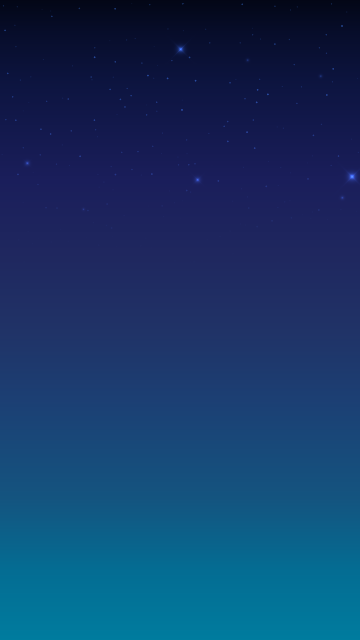
This background is drawn by a Shadertoy shader. Its source:

```glsl
// A clear night sky that fades from near black through indigo to teal.
// Colour stops are blended by height; hashed grid cells scatter faint stars,
// and a few larger stars add a soft halo with diagonal rays.

#define STAR_COLUMNS 20.0
#define STAR_DENSITY 0.42
#define STAR_RADIUS 0.0022
#define STAR_BRIGHTNESS 0.55
#define STAR_FADE_START 0.10
#define STAR_FADE_END 0.43
#define STAR_TINT vec3(0.20, 0.40, 0.72)
#define GLOW_TINT vec3(0.17, 0.30, 0.62)
#define RAY_STRENGTH 0.40

const int STOP_COUNT = 10;
const int GLOW_COUNT = 8;

// Each stop: red, green, blue, depth below the top edge.
const vec4 SKY_STOPS[STOP_COUNT] = vec4[STOP_COUNT](
    vec4(0.010, 0.025, 0.085, 0.00),
    vec4(0.028, 0.050, 0.165, 0.05),
    vec4(0.050, 0.080, 0.250, 0.13),
    vec4(0.102, 0.117, 0.355, 0.28),
    vec4(0.122, 0.155, 0.372, 0.40),
    vec4(0.125, 0.200, 0.405, 0.52),
    vec4(0.108, 0.250, 0.455, 0.63),
    vec4(0.078, 0.330, 0.500, 0.78),
    vec4(0.015, 0.425, 0.575, 0.89),
    vec4(0.000, 0.485, 0.620, 1.00));

// Each large star: horizontal place, depth below the top edge, size.
const vec3 GLOW_STARS[GLOW_COUNT] = vec3[GLOW_COUNT](
    vec3(0.502, 0.077, 1.00), vec3(0.688, 0.094, 0.45),
    vec3(0.891, 0.119, 0.45), vec3(0.076, 0.255, 0.65),
    vec3(0.549, 0.281, 0.75), vec3(0.978, 0.276, 1.10),
    vec3(0.951, 0.309, 0.50), vec3(0.232, 0.327, 0.35));

float hash(vec2 p) {
    vec3 q = fract(vec3(p.xyx) * 0.1031);
    q += dot(q, q.yzx + 33.33);
    return fract((q.x + q.y) * q.z);
}

vec3 skyColor(float depth) {
    vec3 color = SKY_STOPS[0].rgb;
    for (int i = 1; i < STOP_COUNT; i++) {
        float low = SKY_STOPS[i - 1].w;
        float blend = clamp((depth - low) / (SKY_STOPS[i].w - low), 0.0, 1.0);
        color = mix(color, SKY_STOPS[i].rgb, blend);
    }
    return color;
}

// One possible star per cell, kept away from the cell border.
float scatteredStars(vec2 p, float pixel) {
    vec2 cell = floor(p * STAR_COLUMNS);
    vec2 place = vec2(hash(cell + 17.3), hash(cell + 51.7));
    vec2 center = (cell + 0.1 + 0.8 * place) / STAR_COLUMNS;
    float present = step(hash(cell + 5.9), STAR_DENSITY);
    float power = hash(cell + 83.1);
    float radius = STAR_RADIUS * mix(0.5, 1.1, power);
    float disk = 1.0 - smoothstep(radius - pixel * 0.5, radius + pixel * 0.5,
                                  length(p - center));
    return present * disk * mix(0.2, 1.0, power * power);
}

// Core, halo and diagonal rays of a large star.
float glowStar(vec2 offset, float size) {
    vec2 d = offset / (0.011 * size);
    float r2 = dot(d, d);
    float core = 0.55 * exp(-r2 * 5.0) + 0.40 * exp(-r2 * 0.9);
    vec2 diagonal = abs(vec2(d.x + d.y, d.x - d.y)) * 0.7071;
    float rays = exp(-diagonal.x * 6.0 - diagonal.y * 0.9)
               + exp(-diagonal.y * 6.0 - diagonal.x * 0.9);
    return size * (core + RAY_STRENGTH * rays * smoothstep(0.4, 1.0, size));
}

void mainImage(out vec4 fragColor, in vec2 fragCoord) {
    vec2 uv = fragCoord / iResolution.xy;
    float depth = 1.0 - uv.y;
    float aspect = iResolution.y / iResolution.x;
    vec2 p = vec2(uv.x, depth * aspect);
    vec3 color = skyColor(depth);

    // Small stars on two grids, thinning out towards the horizon.
    float fade = 1.0 - smoothstep(STAR_FADE_START, STAR_FADE_END, depth);
    float pixel = 1.0 / iResolution.x;
    float stars = scatteredStars(p, pixel)
                + scatteredStars(p + vec2(3.37, 7.61), pixel);
    color += STAR_TINT * STAR_BRIGHTNESS * stars * fade;

    // Large stars.
    for (int i = 0; i < GLOW_COUNT; i++) {
        vec3 star = GLOW_STARS[i];
        vec2 offset = p - vec2(star.x, star.y * aspect);
        color += GLOW_TINT * glowStar(offset, star.z);
    }

    fragColor = vec4(clamp(color, 0.0, 1.0), 1.0);
}
```
